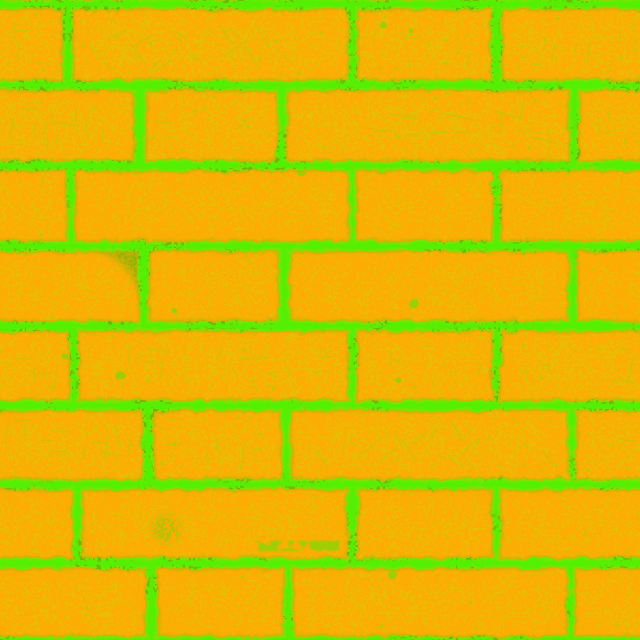
This texture is drawn by a Shadertoy shader. Its source:

```glsl
// Worn brick wall: orange blocks in eight staggered courses with ragged green mortar.

const int COURSES = 8;
const float COURSE_HEIGHT = 0.1245;
const float TOP_JOINT = 0.0065;
const float COURSE_BOW = 0.005;
const float BED_HALF = 0.0078;          // half width of the horizontal joints
const vec2 HEAD_HALF = vec2(0.0050, 0.0088); // range for the vertical joints
const vec3 EVEN_HEADS = vec3(0.106, 0.551, 0.776);
const vec3 ODD_HEADS = vec3(0.216, 0.439, 0.898);
const vec3 EVEN_DRIFT = vec3(0.0025, 0.0, 0.0);
const vec3 ODD_DRIFT = vec3(0.003, 0.0017, -0.0008);
const float GRAIN_CELLS = 380.0;
const float SCRATCH_CELLS = 36.0;
const float SCRATCH_HALF = 0.0009;

const vec3 ORANGE = vec3(0.99, 0.675, 0.01);
const vec3 YELLOW = vec3(0.91, 0.74, 0.02);
const vec3 RIM = vec3(0.77, 0.70, 0.02);
const vec3 LIME = vec3(0.62, 0.81, 0.02);
const vec3 LEAF = vec3(0.49, 0.89, 0.02);
const vec3 GREEN = vec3(0.33, 0.94, 0.01);
const vec3 MOSS = vec3(0.44, 0.70, 0.02);

float hash(vec2 p) {
    p = fract(p * vec2(0.1031, 0.1137));
    p += dot(p, p.yx + 33.33);
    return fract((p.x + p.y) * p.x * 17.0);
}

vec2 hash2(vec2 p) {
    return vec2(hash(p + 7.3), hash(p.yx + 91.7));
}

float noise(vec2 p) {
    vec2 i = floor(p), f = fract(p);
    f = f * f * (3.0 - 2.0 * f);
    return mix(mix(hash(i), hash(i + vec2(1, 0)), f.x),
               mix(hash(i + vec2(0, 1)), hash(i + vec2(1, 1)), f.x), f.y);
}

// Cellular spots: a share of the cells holds one irregular dot.
float spots(vec2 p, float cells, float share, float radius, float soft) {
    vec2 q = p * cells, base = floor(q);
    float ragged = 0.7 + 0.6 * noise(p * 190.0), nearest = 1.0;
    for (int k = 0; k < 9; k++) {
        vec2 c = base + vec2(k % 3 - 1, k / 3 - 1);
        if (hash(c + 41.0) > share) continue;
        float size = radius * (0.5 + hash(c + 13.0)) * ragged;
        nearest = min(nearest, length(q - c - hash2(c)) / cells - size);
    }
    return 1.0 - smoothstep(-soft, soft, nearest);
}

// Short strokes, mostly along the axes, turned by slant.
float scratches(vec2 p, float slant, float share, float soft) {
    vec2 q = p * SCRATCH_CELLS, base = floor(q);
    float nearest = 1.0;
    for (int k = 0; k < 9; k++) {
        vec2 c = base + vec2(k % 3 - 1, k / 3 - 1);
        if (hash(c + 5.0) > share) continue;
        vec2 h = hash2(c + 23.0);
        float a = slant + 1.5708 * step(0.5, h.x) + 0.5 * (h.y - 0.5);
        vec2 v = mat2(cos(a), -sin(a), sin(a), cos(a)) * (q - c - hash2(c));
        v.x = max(abs(v.x) - 0.15 - 0.6 * h.y, 0.0);
        nearest = min(nearest, length(v) / SCRATCH_CELLS);
    }
    return 1.0 - smoothstep(SCRATCH_HALF - soft, SCRATCH_HALF + soft, nearest);
}

void mainImage(out vec4 fragColor, in vec2 fragCoord) {
    vec2 p = fragCoord / iResolution.xy;
    p.y = 1.0 - p.y; // courses are counted from the top
    float soft = 0.8 / iResolution.y;

    // Bed joints, and the course this point lies in
    float course = -1.0, joint = 1.0;
    for (int k = 0; k <= COURSES; k++) {
        float n = float(k);
        float y = TOP_JOINT + COURSE_HEIGHT * n + COURSE_BOW * sin(3.14159 * n / float(COURSES));
        course += step(y, p.y);
        joint = min(joint, abs(p.y - y) - BED_HALF);
    }

    // Head joints, and the brick within the course
    bool odd = mod(course, 2.0) > 0.5;
    vec3 heads = odd ? ODD_HEADS + ODD_DRIFT * course : EVEN_HEADS + EVEN_DRIFT * course;
    float brick = 0.0;
    for (int k = 0; k < 3; k++) {
        float halfWidth = mix(HEAD_HALF.x, HEAD_HALF.y, hash(vec2(course + 3.0, k) * 5.7));
        brick += step(heads[k], p.x);
        joint = min(joint, abs(p.x - heads[k]) - halfWidth);
    }
    vec2 id = vec2(course, mod(brick, 3.0));
    joint += 0.005 * (noise(p * 55.0) - 0.5) + 0.004 * (noise(p * 170.0) - 0.5);

    // Brick face: fine grain, yellower towards the middle
    float grain = noise(p * GRAIN_CELLS);
    float cloud = noise(p * vec2(70.0, 28.0));
    float inner = smoothstep(0.008, 0.035, joint);
    float worn = mod(course, 4.0) < 2.0 ? 1.0 : 0.0;
    float tint = smoothstep(0.42, 0.85, grain + 0.22 * (cloud - 0.5) + 0.10 * inner + 0.06 * worn - 0.08);
    vec3 col = mix(ORANGE, YELLOW, tint);

    // Wear: scratches on the rough courses, chips and specks anywhere
    float slant = hash(id * 3.1 + 2.0) > 0.75 ? 0.8 : 0.0;
    float share = worn * inner * smoothstep(0.25, 0.75, noise(p * vec2(17.0, 24.0) + 4.0));
    col = mix(col, mix(YELLOW, LIME, 0.55), 0.85 * scratches(p, slant, share, soft));
    col = mix(col, mix(YELLOW, LIME, 0.5), spots(p, 42.0, 0.07 + 0.16 * worn, 0.0019, soft));
    col = mix(col, LIME, spots(p + 0.37, 9.0, 0.10, 0.0065, soft));

    // Stains: a mossy corner, a round smudge and a smeared streak
    vec2 corner = max(vec2(0.222 - p.x, p.y - 0.388), 0.0) / 0.095;
    float wedge = 1.0 - smoothstep(0.85, 1.25, sqrt(corner.x) + sqrt(corner.y));
    wedge *= step(p.x, 0.222) * step(0.388, p.y);
    col = mix(col, mix(MOSS, RIM, grain), wedge);
    float smudge = 1.0 - smoothstep(0.010, 0.034, length(p - vec2(0.26, 0.826)));
    col = mix(col, mix(LIME, RIM, 0.5), 0.9 * smudge * smoothstep(0.35, 0.65, grain));
    vec2 streak = abs(p - vec2(0.465, 0.853)) - vec2(0.064, 0.007);
    float smear = 1.0 - smoothstep(-0.002, 0.004, max(streak.x, streak.y));
    col = mix(col, LIME, smear * smoothstep(0.3, 0.55, noise(p * 110.0)));

    // Mortar: dull rim, pale border, bright core and dark crumbs
    col = mix(col, RIM, 0.75 * (1.0 - smoothstep(0.0, 0.006, joint)));
    vec3 mortar = mix(GREEN, LEAF, smoothstep(-0.0055, -0.0005, joint));
    float crumbs = smoothstep(0.58, 0.78, noise(p * 300.0 + 9.0)) * smoothstep(0.45, 0.7, noise(p * 22.0));
    mortar = mix(mortar, MOSS, crumbs * smoothstep(-0.007, -0.002, joint));
    col = mix(mortar, col, smoothstep(-soft, soft, joint));
    fragColor = vec4(col, 1.0);
}
```
